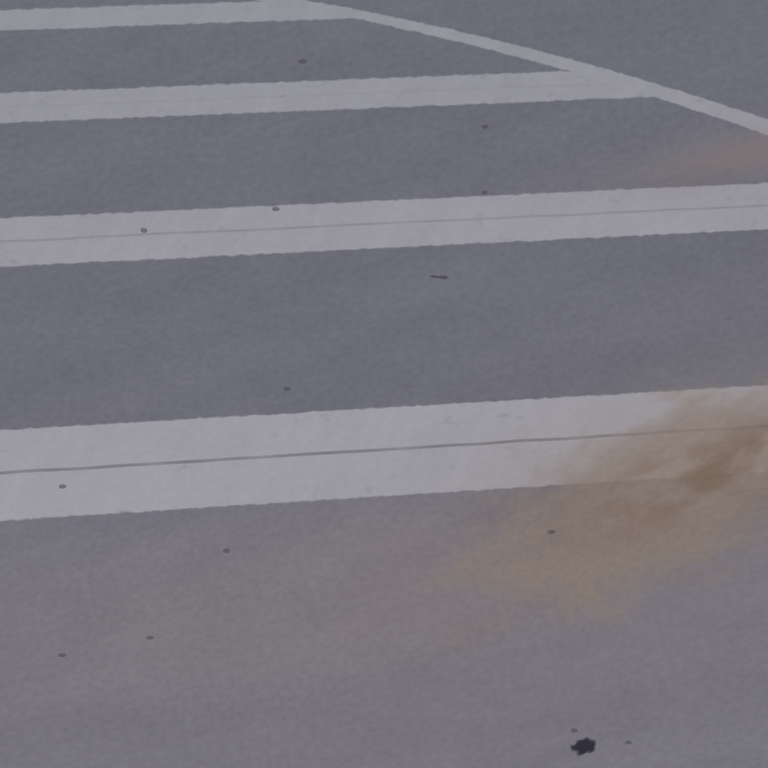
Write a WebGL 2 fragment shader that draws this texture.

```glsl
#version 300 es
precision highp float;
// Worn pale road stripes in perspective on grey asphalt, with a curved border line and spilled sand.
uniform vec2 u_resolution;
out vec4 fragColor;

vec2 hash2(vec2 p) {
  vec3 q = fract(p.xyx * vec3(0.1031, 0.1030, 0.0973));
  q += dot(q, q.yzx + 33.33);
  return fract((q.xx + q.yz) * q.zy);
}

float corner(vec2 cell, vec2 offset) {
  float angle = 6.2832 * hash2(cell).x;
  return dot(vec2(cos(angle), sin(angle)), offset);
}

// Gradient noise, roughly -0.7 to 0.7
float noise(vec2 p) {
  vec2 i = floor(p), f = fract(p), w = f * f * f * (f * (f * 6.0 - 15.0) + 10.0);
  vec2 e = vec2(1, 0);
  return mix(mix(corner(i, f), corner(i + e.xy, f - e.xy), w.x),
             mix(corner(i + e.yx, f - e.yx), corner(i + e.xx, f - e.xx), w.x), w.y);
}

float fbm(vec2 p) {
  float sum = 0.0, gain = 0.6;
  for (int i = 0; i < 4; i++) {
    sum += gain * noise(p);
    p = mat2(1.6, 1.2, -1.2, 1.6) * p + 7.3;
    gain *= 0.55;
  }
  return sum;
}

vec2 rotate(vec2 p, float a) {
  return vec2(cos(a) * p.x + sin(a) * p.y, cos(a) * p.y - sin(a) * p.x);
}

// Soft elliptical spot with a ragged rim
float spot(vec2 p, vec2 centre, vec2 radius, float angle) {
  vec2 q = rotate(p - centre, angle) / radius;
  return 1.0 - smoothstep(0.6, 1.2, length(q) + 0.5 * noise(p * 120.0));
}

void main() {
  // Canvas position with y running down from the top edge
  vec2 p = gl_FragCoord.xy / u_resolution;
  p.y = 1.0 - p.y;
  float soft = max(1.0 / u_resolution.y, 0.0018);

  // Asphalt: warmer near the viewer, with slanted smears and grain
  vec2 slant = rotate(p, -0.32);
  float smear = fbm(slant * vec2(3.0, 16.0));
  float mottle = fbm(p * vec2(13.0, 20.0) + 40.0);
  float grain = noise(slant * vec2(85.0, 130.0)) + 0.7 * noise(p * vec2(190.0, 230.0));
  float near = smoothstep(0.5, 0.76, p.y + 0.1 * smear);
  vec3 asphalt = mix(vec3(0.425, 0.425, 0.467), vec3(0.463, 0.452, 0.487), near);
  asphalt += vec3(0.018, 0.009, 0.0) * spot(p, vec2(0.38, 0.78), vec2(0.4, 0.13), -0.2);
  asphalt += 0.022 * smear + 0.016 * mottle + 0.02 * grain;

  // Stripes: lines fan out slightly and are evenly spaced in inverse depth
  float row = (p.y + 0.033 * p.x) / (1.0 - 0.046 * p.x);
  float depth = row + 0.515;
  float stripe = (1.894 - 1.0 / depth) / 0.3213;
  float toCanvas = 0.3213 * depth * depth;
  float across = (fract(stripe + 0.357) - 0.5) * toCanvas;
  float ragged = 0.0018 * noise(p * vec2(75.0, 40.0)) + 0.001 * noise(p * 160.0);
  float bars = 1.0 - smoothstep(-soft, soft, abs(across) - 0.143 * toCanvas + ragged);

  // Curved border line that ends the stripes
  float t = p.x - 0.397;
  float below = p.y - t * (0.175 + 0.138 * t) + ragged;
  float lineWidth = 0.011 + 0.016 * max(t, 0.0);
  float inside = smoothstep(-soft, soft, below);
  float border = inside * (1.0 - smoothstep(-soft, soft, below - lineWidth));
  float paintMask = max(bars * inside, border);

  // Paint: brighter up close, thinned by wear, with a seam along each stripe
  vec3 paint = mix(vec3(0.575, 0.575, 0.61), vec3(0.615, 0.61, 0.638), smoothstep(0.0, 0.6, row));
  paint += 0.02 * fbm(rotate(p, -1.0) * vec2(8.0, 35.0)) + 0.012 * mottle + 0.012 * grain;
  float wear = smoothstep(0.22, 0.6, fbm(p * vec2(28.0, 45.0) + 9.0));
  float seamWidth = 0.0006 + 0.0014 * row;
  float wobble = 0.0015 * noise(vec2(p.x * 14.0, floor(stripe) * 3.7));
  float seam = 1.0 - smoothstep(seamWidth - soft * 0.5, seamWidth + soft, abs(across + wobble));
  seam *= clamp(1.6 * row - 0.1, 0.0, 0.85) * (0.8 + 0.5 * noise(vec2(p.x * 22.0, stripe)));
  paint = mix(paint, vec3(0.44, 0.43, 0.45), seam * (1.0 - border));
  vec3 color = mix(asphalt, paint, paintMask * (1.0 - 0.3 * wear));

  // Sand: a broad thin veil, a denser drift and dark clumps along its spine
  vec2 drift = rotate(p - vec2(0.87, 0.645), -0.42);
  float clump = fbm(drift * vec2(10.0, 22.0) + 3.0);
  float veil = exp(-dot(drift * vec2(2.9, 7.0), drift * vec2(2.9, 7.0)));
  float body = 1.0 - smoothstep(0.45, 1.15, length(drift / vec2(0.32, 0.118)) + 0.75 * clump);
  vec2 spine = rotate(p - vec2(0.95, 0.602), -0.38) / vec2(0.2, 0.05);
  float dense = exp(-dot(spine, spine)) * smoothstep(-0.3, 0.35, clump + 0.5 * mottle);
  color = mix(color, vec3(0.54, 0.48, 0.45), 0.28 * veil);
  color = mix(color, vec3(0.535, 0.475, 0.435) + 0.02 * grain, 0.72 * body);
  color = mix(color, vec3(0.45, 0.375, 0.325), 0.75 * dense);
  vec2 dust = rotate(p - vec2(0.98, 0.2), -0.2) / vec2(0.16, 0.03);
  color = mix(color, vec3(0.55, 0.49, 0.47), 0.5 * exp(-dot(dust, dust)));

  // Scattered grit, one candidate per cell
  vec2 cell = floor(p * 9.0), seed = hash2(cell + 21.0);
  vec2 grit = (cell + 0.2 + 0.6 * seed) / 9.0;
  float chip = spot(p, grit, vec2(0.005, 0.003), 0.0) * step(0.86, hash2(cell + 5.0).y);
  color = mix(color, vec3(0.28, 0.27, 0.3), 0.55 * chip);

  // A pebble and a twig
  color = mix(color, vec3(0.16, 0.16, 0.2), 0.9 * spot(p, vec2(0.761, 0.972), vec2(0.017, 0.01), -0.3));
  color = mix(color, vec3(0.3, 0.29, 0.32), 0.8 * spot(p, vec2(0.573, 0.361), vec2(0.015, 0.0025), 0.08));

  fragColor = vec4(clamp(color, 0.0, 1.0), 1.0);
}
```
